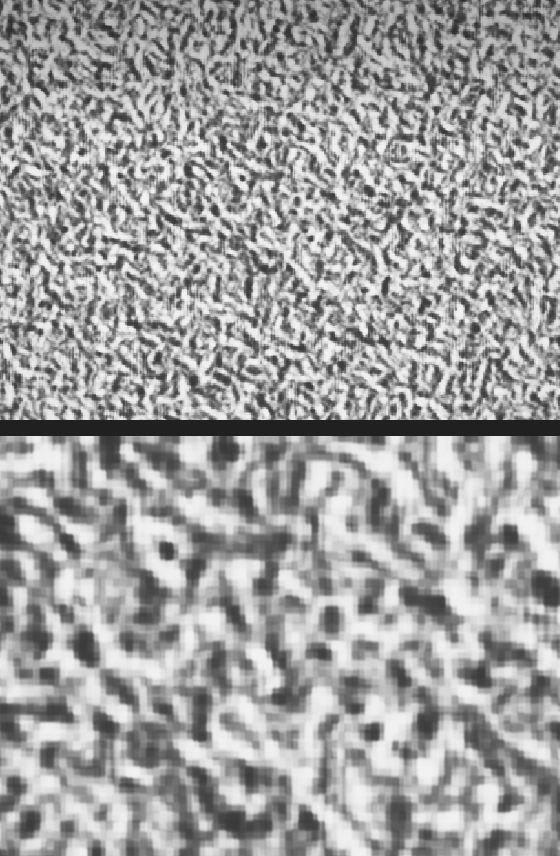
Top: the whole. Bottom: its middle third, enlarged.
This texture is drawn by a Shadertoy shader. Its source:

```glsl
// Grey television-like grain: short, leaning light and dark strokes.
// Strokes with opposite flanks, one per cell, are summed in three sizes,
// stepped softly into small blocks and turned into greys dimming at the top.

const float TAU = 6.2831853;
const float DARKEST = 0.22;
const float BRIGHTEST = 0.95;

vec3 hash3(vec2 cell, float seed) {
    vec3 h = fract(vec3(cell.xyx + seed) * vec3(0.1031, 0.1030, 0.0973));
    h += dot(h, h.yxz + 33.33);
    return fract((h.xxy + h.yzz) * h.zyx);
}

// Staircase with soft risers, so diagonal edges become small steps
vec2 softSteps(vec2 p, vec2 count) {
    vec2 q = p * count;
    return (floor(q) + smoothstep(0.1, 0.9, fract(q))) / count;
}

// Compact elliptical stroke along the given angle, 1 at its centre;
// flank sets how strongly its long sides turn to the opposite tone
float stroke(vec2 offset, float angle, float halfWidth, float flank) {
    vec2 along = vec2(cos(angle), sin(angle));
    vec2 across = vec2(-along.y, along.x);
    float a = dot(offset, along);
    float b = dot(offset, across) / halfWidth;
    float k = max(0.0, 1.0 - a * a - b * b);
    return k * k * (1.0 - flank * b * b);
}

// Cellular sum of light (+) and dark (-) strokes
float strokeField(vec2 p, float lean, float spread, float flank, float seed) {
    vec2 home = floor(p);
    float sum = 0.0;
    for (int j = -1; j <= 1; j++) {
        for (int i = -1; i <= 1; i++) {
            vec2 cell = home + vec2(i, j);
            vec3 place = hash3(cell, seed);
            float tilt = lean + spread * (2.0 * place.z - 1.0);
            float polarity = hash3(cell, seed + 57.0).x < 0.5 ? -1.0 : 1.0;
            sum += polarity * stroke(p - cell - place.xy, tilt, 0.75, flank);
        }
    }
    return sum;
}

// Spread the bell-shaped field into an even, light-leaning tone range
float toneCurve(float field, float gain) {
    float share = 1.0 / (1.0 + exp(-gain * field));
    return mix(DARKEST, BRIGHTEST, pow(share, 0.7));
}

void mainImage(out vec4 fragColor, in vec2 fragCoord) {
    vec2 p = fragCoord / iResolution.y;
    vec2 uv = fragCoord / iResolution.xy;
    vec2 blocky = softSteps(p, vec2(190.0, 140.0));

    // Coarse, medium and fine grain
    float grain = strokeField(blocky * 32.0, 2.0, 1.1, 5.5, 3.0);
    grain += 0.55 * strokeField(blocky * 50.0, 1.9, 1.3, 5.0, 19.0);
    grain += 0.25 * strokeField(blocky * 84.0, 1.6, 1.4, 4.0, 41.0);

    // Faint vertical combing in scattered patches
    float patches = strokeField(p * 18.0, 1.6, 0.5, 1.0, 73.0);
    grain += 0.18 * smoothstep(0.35, 0.9, patches) * sin(TAU * 125.0 * p.x);

    // Dimmer top edge and corners
    float tone = toneCurve(grain, 2.8);
    float dimming = 0.2 * smoothstep(0.6, 1.02, uv.y);
    dimming += 0.05 * smoothstep(0.3, 0.75, length(uv - vec2(0.5, 0.4)));
    tone *= 1.0 - dimming;

    fragColor = vec4(vec3(tone), 1.0);
}
```
